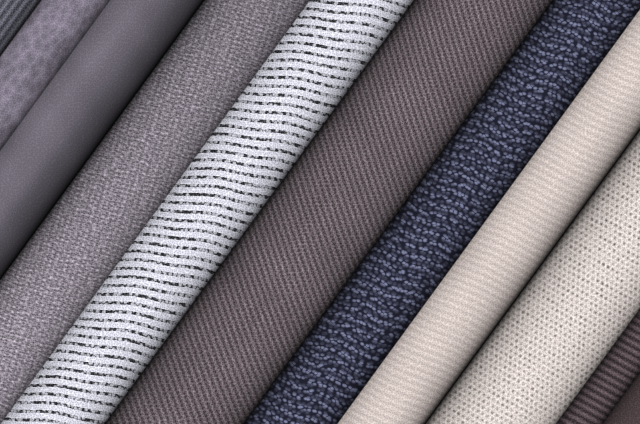
This texture is drawn by a WebGL 1 fragment shader. Its source:

```glsl
precision highp float;
// Diagonal rolls of grey, navy and cream cloth lying side by side, each with its own weave.
uniform vec2 u_resolution;

float hash(vec2 p) {
  return fract(sin(dot(p, vec2(127.1, 311.7))) * 4375.85);
}

// Cellular noise: distance to the nearest jittered point.
float cells(vec2 p) {
  vec2 base = floor(p);
  float nearest = 2.0;
  for (int j = -1; j <= 1; j++) {
    for (int i = -1; i <= 1; i++) {
      vec2 c = base + vec2(float(i), float(j));
      vec2 point = c + vec2(hash(c), hash(c + 37.0));
      nearest = min(nearest, distance(p, point));
    }
  }
  return min(nearest, 1.0);
}

// Axes turned so that x runs along the given angle.
vec2 turn(vec2 p, float a) {
  return vec2(cos(a) * p.x + sin(a) * p.y, cos(a) * p.y - sin(a) * p.x);
}

float wave(float x) {
  return 0.5 + 0.5 * cos(6.2832 * x);
}

// Slow mottling from layered sines.
float mottle(vec2 p) {
  return sin(p.x * 21.0 + 2.0 * sin(p.y * 17.0)) * 0.5
       + sin(p.y * 43.0 + 2.0 * sin(p.x * 37.0)) * 0.3
       + sin(p.x * 91.0 - p.y * 73.0) * 0.2;
}

// Tight contact shadow inside a wide soft one.
float shadow(float d) {
  d = max(d, 0.0);
  return 0.6 * exp(-d / 0.011) + 0.4 * exp(-d / 0.05);
}

// Lays one roll over those to its left, darkened towards both edges.
vec3 lay(vec3 under, vec3 cloth, float s, float lo, float hi, float left, float right) {
  float across = clamp((s - lo) / (hi - lo), 0.0, 1.0) * 2.0 - 1.0;
  float shade = (1.0 - left * shadow(s - lo)) * (1.0 - right * shadow(hi - s));
  shade *= 1.05 - 0.15 * across * across;
  float edge = 1.2 / u_resolution.y;
  return mix(under, cloth * shade, smoothstep(-edge, edge, s - lo));
}

void main() {
  vec2 p = gl_FragCoord.xy / u_resolution.y;
  float s = p.x + 0.73 * (1.0 - p.y);        // across the rolls
  float t = (0.73 * p.x + p.y) / 1.238;      // along the rolls
  float fine = cells(p * 210.0) - 0.5;
  float soft = mottle(p);

  // Corded corner
  vec3 cloth = vec3(0.43, 0.43, 0.48) * (0.7 + 0.45 * wave(s / 0.021) + 0.4 * fine);
  vec3 col = lay(vec3(0.1), cloth, s, -0.1, 0.098, 0.0, 0.75);

  // Mottled velvet
  float pile = cells(vec2(s, t) * vec2(48.0, 38.0));
  cloth = vec3(0.53, 0.50, 0.56) * (0.88 + 0.28 * pile + 0.1 * soft + 0.25 * fine);
  col = lay(col, cloth, s, 0.098, 0.26, 0.25, 0.6);

  // Smooth suede
  cloth = vec3(0.43, 0.41, 0.45) * (1.0 + 0.06 * soft + 0.16 * fine);
  cloth *= 1.12 - 0.4 * smoothstep(0.3, 0.47, s);
  col = lay(col, cloth, s, 0.26, 0.482, 0.15, 1.0);

  // Grey plain weave
  vec2 q = turn(p, -0.3);
  float threads = wave(q.y / 0.0115 + 0.2 * sin(q.x * 90.0)) * wave(q.x / 0.0125);
  float slub = cells(q * vec2(65.0, 190.0)) - 0.5;
  cloth = vec3(0.58, 0.55, 0.59) * (0.94 + 0.28 * threads + 0.45 * slub + 0.35 * fine);
  cloth *= 1.08 - 0.18 * p.y;
  col = lay(col, cloth, s, 0.482, 0.731, 0.75, 0.5);

  // Pale knit with broken dark rows
  q = turn(p, -0.14);
  float row = (q.y + 0.5 * (s - 0.85) * (s - 0.85)) / 0.0215 + 0.1 * sin(q.x * 41.0);
  float gap = smoothstep(0.5, 0.95, wave(row));
  float stitch = smoothstep(0.2, 0.75, cells(vec2(q.x * 110.0, row * 2.0)));
  cloth = vec3(0.88, 0.88, 0.93) * (1.03 - gap * (0.16 + 0.6 * stitch) + 0.3 * fine);
  col = lay(col, cloth, s, 0.731, 0.977, 0.25, 0.75);

  // Brown twill
  q = turn(p, -1.22 + 0.12 * (s - 1.14));
  float rib = wave(q.y / 0.0142);
  float nub = wave(q.x / 0.0105 + 0.5 * floor(q.y / 0.0142));
  cloth = vec3(0.42, 0.38, 0.40) * (0.74 + 0.4 * rib + 0.14 * nub + 0.5 * fine);
  cloth *= 1.0 + 0.05 * soft;
  col = lay(col, cloth, s, 0.977, 1.304, 0.85, 0.8);

  // Navy ribbed knit with pale flecks
  q = turn(p, -0.38);
  row = q.y / 0.0215 + 0.12 * sin(q.x * 53.0);
  float fleck = 1.0 - smoothstep(0.15, 0.75, cells(vec2(q.x * 95.0, row * 2.5)));
  cloth = mix(vec3(0.10, 0.10, 0.15), vec3(0.52, 0.54, 0.66),
              fleck * (0.25 + 0.65 * wave(row)) + 0.1);
  col = lay(col, cloth, s, 1.304, 1.525, 0.8, 0.8);

  // Beige fine rib
  q = turn(p, -0.42);
  rib = wave(q.y / 0.0165 + 0.15 * sin(q.x * 33.0));
  cloth = vec3(0.86, 0.81, 0.79) * (0.96 + 0.09 * rib + 0.2 * fine + 0.02 * soft);
  col = lay(col, cloth, s, 1.525, 1.732, 0.2, 0.95);

  // Cream canvas with dark pinholes
  q = turn(p, -0.5);
  row = q.y / 0.0135;
  float hole = wave(row) * wave(q.x / 0.0125 + 0.5 * floor(row + 0.5));
  float worn = cells(q * vec2(45.0, 75.0));
  cloth = vec3(0.88, 0.84, 0.82) * (1.05 - hole * (0.12 + 0.4 * worn) + 0.25 * fine);
  col = lay(col, cloth, s, 1.732, 2.041, 0.9, 0.6);

  // Brown corduroy, then the plain corner
  q = turn(p, -0.5);
  cloth = vec3(0.44, 0.38, 0.40) * (0.65 + 0.5 * wave(q.y / 0.017) + 0.4 * fine);
  col = lay(col, cloth, s, 2.041, 2.151, 0.7, 0.75);
  cloth = vec3(0.33, 0.28, 0.29) * (1.0 + 0.3 * fine);
  col = lay(col, cloth, s, 2.151, 2.4, 0.5, 0.0);

  gl_FragColor = vec4(clamp(col, 0.0, 1.0), 1.0);
}
```
